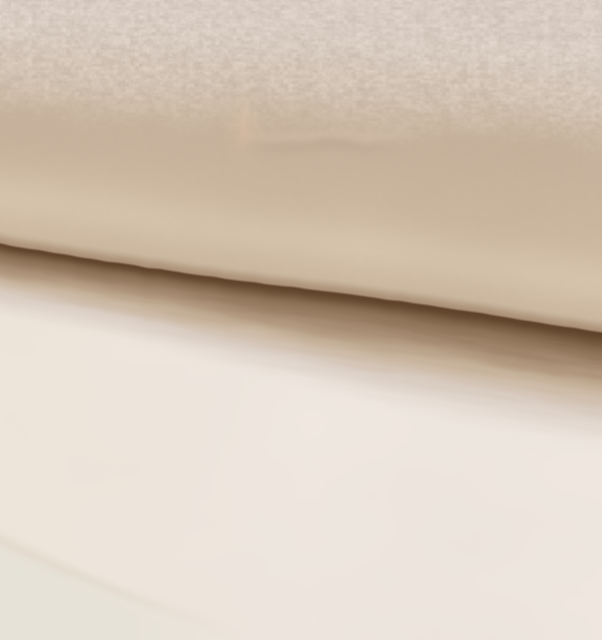
Write a Shadertoy shader that draws this texture.

```glsl
// A soft roll of pale velvet lying over a flat sheet of the same cloth.
// A sloping edge splits the canvas: colour ramps by height shade the roll and
// its cast shadow, and value noise adds the nap, weave and faint creases.

#define EDGE_LEFT 0.619
#define EDGE_DROP 0.139
#define SHADOW_LEFT 0.105
#define SHADOW_GROWTH 0.065
#define NAP_SCALE 150.0
#define NAP_STRENGTH 0.065
#define CREASE_START 0.152
#define CREASE_SLOPE 0.38

const vec3 PALE = vec3(0.93, 0.90, 0.87);
const vec3 CREAM = vec3(0.85, 0.80, 0.76);
const vec3 SAND = vec3(0.79, 0.71, 0.62);
const vec3 TAN = vec3(0.67, 0.57, 0.47);
const vec3 BROWN = vec3(0.55, 0.44, 0.33);
const vec3 UMBER = vec3(0.37, 0.26, 0.16);

float hash(vec2 p) {
    return fract(sin(dot(p, vec2(127.1, 311.7))) * 43758.5453);
}

float noise(vec2 p) {
    vec2 cell = floor(p), f = fract(p);
    f = f * f * (3.0 - 2.0 * f);
    return mix(mix(hash(cell), hash(cell + vec2(1, 0)), f.x),
               mix(hash(cell + vec2(0, 1)), hash(cell + vec2(1, 1)), f.x), f.y);
}

float fbm(vec2 p) {
    float sum = 0.0, amp = 0.5;
    for (int i = 0; i < 4; i++) {
        sum += amp * noise(p);
        p = p * 2.03 + 17.0;
        amp *= 0.5;
    }
    return sum;
}

// Lower cloth with a faint crease and a cooler corner.
vec3 sheetColor(vec2 uv, float below) {
    float cloud = fbm(uv * vec2(4.0, 6.0)) - 0.47;
    vec3 col = PALE + cloud * vec3(0.016, 0.018, 0.022);
    col -= vec3(0.0, 0.004, 0.014) * smoothstep(0.6, 0.0, uv.x);

    float crease = uv.y - CREASE_START + CREASE_SLOPE * uv.x
                 + 0.012 * (noise(uv * 9.0) - 0.5);
    float fade = smoothstep(0.48, 0.1, uv.x);
    col = mix(col, vec3(0.90, 0.885, 0.845), fade * smoothstep(0.015, -0.03, crease));
    col -= vec3(0.025, 0.032, 0.04) * fade * exp(-pow(crease / 0.011, 2.0));

    // Cast shadow, wider to the right, with streaks along the fold.
    float streak = fbm(vec2(uv.x * 7.0, below * 70.0)) - 0.47;
    float width = SHADOW_LEFT + SHADOW_GROWTH * smoothstep(0.0, 0.9, uv.x);
    float t = below / width + streak * 0.13 * smoothstep(0.0, 0.05, below);
    vec3 shade = mix(UMBER, BROWN, smoothstep(0.0, 0.20, t));
    shade = mix(shade, TAN, smoothstep(0.15, 0.39, t));
    shade = mix(shade, SAND, smoothstep(0.32, 0.60, t));
    shade = mix(shade, CREAM, smoothstep(0.50, 0.80, t));
    return mix(shade, col, smoothstep(0.66, 1.12, t));
}

// Fine nap: mottled fibres crossed by close horizontal rows.
float nap(vec2 q) {
    float fibres = noise(q * NAP_SCALE) + 0.6 * noise(q * NAP_SCALE * 2.1) - 0.8;
    float rows = noise(q * vec2(0.45, 1.5) * NAP_SCALE) - 0.5;
    return fibres * 0.75 + rows * 0.5;
}

// Roll: dark lip, satin highlight, dim belt and lighter napped top.
vec3 rollColor(vec2 uv, vec2 q, float above) {
    float broad = fbm(uv * vec2(5.0, 8.0)) - 0.47;
    vec3 col = mix(TAN, SAND, smoothstep(0.0, 0.022, above));
    float sheen = exp(-pow((above - 0.075) / 0.045, 2.0));
    col += vec3(0.048, 0.052, 0.050) * sheen;

    float belt = 0.825 - 0.055 * uv.x;
    float h = uv.y - belt + broad * 0.07;
    col -= vec3(0.012, 0.012, 0.008) * exp(-pow((h + 0.025) / 0.05, 2.0));
    vec3 top = mix(vec3(0.815, 0.75, 0.68), CREAM, smoothstep(0.0, 0.16, h));
    col = mix(col, top, smoothstep(-0.02, 0.06, h));
    col += broad * 0.025;

    // Small rosy pinch and the ridge running right from it.
    vec2 pinch = (uv - vec2(0.405, 0.80)) / vec2(0.018, 0.035);
    col += vec3(0.035, 0.012, 0.003) * exp(-dot(pinch, pinch));
    float ridge = uv.y - 0.788 - 0.008 * (noise(uv * 18.0) - 0.5);
    float span = smoothstep(0.38, 0.46, uv.x) * smoothstep(0.70, 0.60, uv.x);
    col += span * (0.022 * exp(-pow(ridge / 0.008, 2.0))
                 - 0.018 * exp(-pow((ridge + 0.016) / 0.012, 2.0)));

    float grain = mix(0.08, 1.0, smoothstep(-0.03, 0.07, h));
    return col + nap(q) * NAP_STRENGTH * grain * vec3(1.0, 1.04, 1.08);
}

void mainImage(out vec4 fragColor, in vec2 fragCoord) {
    vec2 uv = fragCoord / iResolution.xy;
    vec2 q = fragCoord / iResolution.y;
    float edge = EDGE_LEFT - EDGE_DROP * uv.x - 0.003 * sin(uv.x * 6.2832);
    float d = uv.y - edge + 0.0015 * (noise(vec2(uv.x * 45.0, 3.0)) - 0.5);

    vec3 sheet = sheetColor(uv, max(-d, 0.0));
    vec3 roll = rollColor(uv, q, max(d, 0.0));
    float soft = max(0.0025, 1.0 / iResolution.y);
    vec3 col = mix(sheet, roll, smoothstep(-soft, soft, d));
    fragColor = vec4(clamp(col, 0.0, 1.0), 1.0);
}
```
